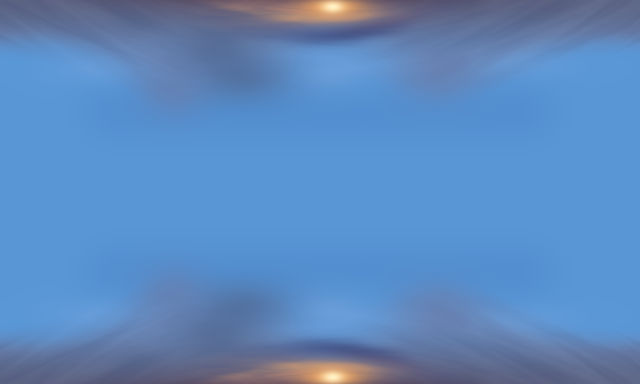
A WebGL 1 fragment shader for this background:

```glsl
precision highp float;
uniform vec2 u_resolution;

// Soft elliptical spot, 1 at its centre
float spot(vec2 p, vec2 centre, vec2 radius) {
  vec2 q = (p - centre) / radius;
  return exp(-dot(q, q));
}

float bump(float x, float centre, float width) {
  float q = (x - centre) / width;
  return exp(-q * q);
}

// Layered, warped sines, roughly -1 to 1
float wisps(vec2 p) {
  float sum = 0.0;
  float amp = 0.55;
  for (int i = 0; i < 5; i++) {
    float k = float(i);
    p += 0.45 * sin(p.yx * 1.3 + k * 1.7);
    sum += amp * sin(p.x + k * 2.1) * cos(p.y - k);
    p = mat2(1.8, 0.4, -0.4, 1.8) * p;
    amp *= 0.58;
  }
  return sum;
}

void main() {
  vec2 uv = gl_FragCoord.xy / u_resolution;
  // Fold the sky: depth runs from either horizontal border to the middle
  vec2 p = vec2(uv.x, min(uv.y, 1.0 - uv.y));
  float arch = 0.105 - 2.0 * (p.x - 0.49) * (p.x - 0.49);
  float w = wisps(vec2(p.x * 13.0, (p.y - 0.6 * arch) * 48.0));
  float broad = wisps(p * vec2(9.0, 13.0) + 2.0);

  // Clear sky with a faint deeper veil
  vec3 col = vec3(0.35, 0.59, 0.84);
  float veil = smoothstep(0.08, 0.2, p.x) * (1.0 - smoothstep(0.8, 0.92, p.x));
  col -= vec3(0.025, 0.03, 0.025) * veil * bump(p.y, 0.29, 0.08);

  // Cloud bank with a lobed lower edge, crisper at the sides
  float inner = bump(p.x, 0.47, 0.34);
  float rim = 0.13 + 0.15 * bump(p.x, 0.27, 0.12)
    + 0.09 * bump(p.x, 0.42, 0.08) + 0.14 * bump(p.x, 0.69, 0.15);
  float cover = 1.0 - smoothstep(rim - 0.04 - 0.15 * inner, rim + 0.02,
    p.y + 0.008 * w + 0.012 * broad);
  vec3 cloud = mix(vec3(0.36, 0.38, 0.50), vec3(0.41, 0.51, 0.69),
    smoothstep(0.0, 0.15, p.y));
  cloud += vec3(0.035, 0.035, 0.03) * w + 0.02 * broad;
  col = mix(col, cloud, cover * 0.92);

  // Pale blue openings
  float opening = spot(p, vec2(0.51, 0.18), vec2(0.06, 0.06))
    + 0.8 * spot(p, vec2(0.14, 0.18), vec2(0.07, 0.04))
    + 0.7 * spot(p, vec2(0.82, 0.17), vec2(0.08, 0.035))
    + 0.5 * spot(p, vec2(0.60, 0.15), vec2(0.07, 0.05));
  col = mix(col, vec3(0.43, 0.63, 0.86), min(opening * (0.65 + 0.2 * w), 0.8));

  // Grey and mauve shadows
  float shade = 0.65 * spot(p, vec2(0.34, 0.10), vec2(0.07, 0.08))
    + 0.5 * spot(p, vec2(0.38, 0.21), vec2(0.08, 0.06))
    + 0.4 * spot(p, vec2(0.21, 0.06), vec2(0.05, 0.03));
  col = mix(col, vec3(0.30, 0.38, 0.54), min(shade, 0.8));
  float mauve = spot(p, vec2(0.27, 0.24), vec2(0.05, 0.07))
    + spot(p, vec2(0.68, 0.20), vec2(0.06, 0.07));
  col = mix(col, vec3(0.42, 0.49, 0.67), 0.5 * mauve);

  // Dark arching band
  float band = bump(p.y + 0.006 * w, arch - 0.012, 0.024) * bump(p.x, 0.56, 0.13);
  col = mix(col, vec3(0.24, 0.29, 0.50), 0.8 * band);

  // Dusky red along the border
  float dusk = bump(p.x, 0.46, 0.28) * exp(-p.y * 38.0);
  col = mix(col, vec3(0.30, 0.21, 0.29), 0.75 * dusk);

  // Low sun: wide haze, orange streaks, bright core
  float haze = spot(p, vec2(0.47, 0.03), vec2(0.14, 0.036));
  col = mix(col, vec3(0.75, 0.53, 0.44), haze * clamp(0.6 + 0.4 * w, 0.0, 1.0));
  float streak = bump(p.y, 0.048 - 1.5 * (p.x - 0.5) * (p.x - 0.5), 0.011)
    * bump(p.x, 0.47, 0.09);
  col = mix(col, vec3(0.88, 0.66, 0.46), streak * clamp(0.6 + 0.3 * w, 0.0, 1.0));
  vec2 sun = vec2(0.52, 0.018);
  col = mix(col, vec3(1.0, 0.68, 0.36), 0.9 * spot(p, sun, vec2(0.05, 0.025)));
  col = mix(col, vec3(1.0, 0.95, 0.78), spot(p, sun, vec2(0.017, 0.015)));

  gl_FragColor = vec4(clamp(col, 0.0, 1.0), 1.0);
}
```
